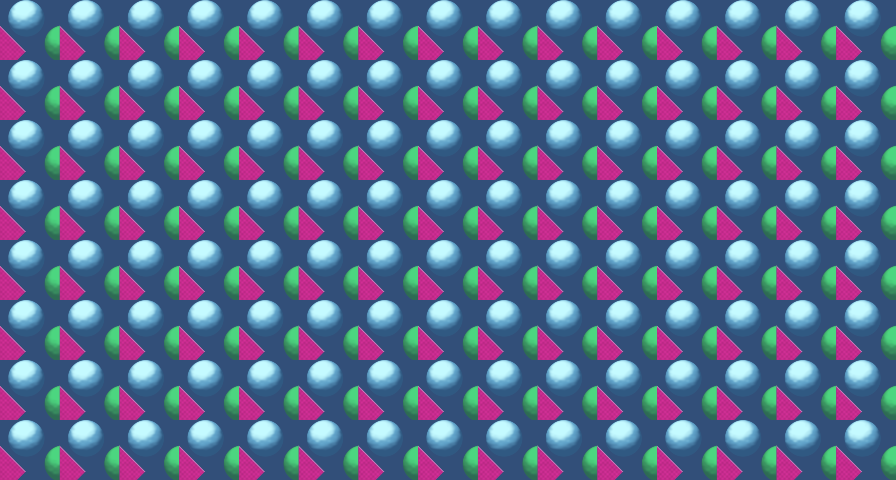
Reproduce this pattern procedurally as a WebGL 1 fragment shader.

```glsl
precision highp float;

uniform vec2 u_resolution;

// Layout, in units of one cell
const vec2 REPEATS = vec2(15.0, 8.0);
const float RADIUS = 0.305;
const vec2 BLUE_CENTER = vec2(0.44, 0.695);
const vec2 GREEN_CENTER = vec2(1.05, 0.272);
const vec2 DIAMOND_CENTER = vec2(0.0, 0.141);
const float DIAMOND_REACH = 0.431;
const float RIM_WIDTH = 0.016;

// Surface
const vec2 GRAIN = vec2(13.0, 19.0);
const float BUMP = 0.22;
const float WEAVE_COUNT = 13.0;
const float WEAVE_DEPTH = 0.06;
const vec3 LIGHT_DIR = vec3(-0.20, 0.58, 0.79);

// Colours
const vec3 BACKGROUND = vec3(0.195, 0.310, 0.475);
const vec3 BLUE_DARK = vec3(0.19, 0.35, 0.51);
const vec3 BLUE_MID = vec3(0.38, 0.64, 0.79);
const vec3 BLUE_LIGHT = vec3(0.77, 0.98, 1.00);
const vec3 GREEN_DARK = vec3(0.18, 0.42, 0.33);
const vec3 GREEN_MID = vec3(0.23, 0.58, 0.38);
const vec3 GREEN_LIGHT = vec3(0.30, 0.84, 0.50);
const vec3 PINK = vec3(0.77, 0.17, 0.55);
const vec3 RIM_COLOR = vec3(0.80, 0.72, 0.88);

float hash(vec2 p) {
  return fract(sin(dot(p, vec2(127.1, 311.7))) * 43758.5453);
}

// Value noise that wraps at every cell border
float wrappedNoise(vec2 cell) {
  vec2 p = cell * GRAIN;
  vec2 i = floor(p);
  vec2 f = fract(p);
  f = f * f * (3.0 - 2.0 * f);
  vec2 a = mod(i, GRAIN);
  vec2 b = mod(i + 1.0, GRAIN);
  return mix(mix(hash(a), hash(vec2(b.x, a.y)), f.x),
             mix(hash(vec2(a.x, b.y)), hash(b), f.x), f.y);
}

// Offset from the nearest repeat of a center
vec2 repeatAround(vec2 cell, vec2 center) {
  return fract(cell - center + 0.5) - 0.5;
}

float coverage(float dist, float pixel) {
  return 1.0 - smoothstep(-0.5 * pixel, 0.5 * pixel, dist);
}

// Diffuse light on a rough ball
float ballLight(vec2 p, vec2 roughness) {
  vec2 q = p / RADIUS;
  vec3 normal = vec3(q, sqrt(max(1.0 - dot(q, q), 0.0)));
  normal = normalize(normal + vec3(roughness * BUMP, 0.0));
  return max(dot(normal, normalize(LIGHT_DIR)), 0.0);
}

vec3 toneRamp(float light, vec3 dark, vec3 middle, vec3 bright) {
  vec3 color = mix(dark, middle, smoothstep(0.15, 0.65, light));
  return mix(color, bright, smoothstep(0.60, 0.92, light));
}

void main() {
  vec2 cell = gl_FragCoord.xy / u_resolution * REPEATS;
  float pixel = REPEATS.y / u_resolution.y;

  // Surface slope from the wrapped grain
  vec2 probe = 0.5 / GRAIN;
  float grain = wrappedNoise(cell);
  vec2 slope = vec2(grain - wrappedNoise(cell + vec2(probe.x, 0.0)),
                    grain - wrappedNoise(cell + vec2(0.0, probe.y)));

  vec3 color = BACKGROUND;

  // Blue ball
  vec2 p = repeatAround(cell, BLUE_CENTER);
  vec3 blue = toneRamp(ballLight(p, slope), BLUE_DARK, BLUE_MID, BLUE_LIGHT);
  color = mix(color, blue, coverage(length(p) - RADIUS, pixel));

  // Green ball, cut at the right and bottom of its cell
  p = repeatAround(cell, GREEN_CENTER);
  vec2 cut = vec2(p.x + GREEN_CENTER.x - 1.0, -p.y - GREEN_CENTER.y);
  float dist = max(length(p) - RADIUS, max(cut.x, cut.y));
  vec3 green = toneRamp(ballLight(p, slope), GREEN_DARK, GREEN_MID, GREEN_LIGHT);
  color = mix(color, green, coverage(dist, pixel));

  // Pink diamond, cut at the left and bottom of its cell
  p = repeatAround(cell, DIAMOND_CENTER);
  float slant = (abs(p.x) + abs(p.y) - DIAMOND_REACH) * 0.7071;
  dist = max(slant, max(-p.x, -p.y - DIAMOND_CENTER.y));
  vec2 weave = sin(cell * WEAVE_COUNT * 6.28319);
  vec3 pink = PINK * (1.0 + WEAVE_DEPTH * (weave.x * weave.y + grain - 0.5));

  // Pale rim along the upper slanted edge
  float rim = smoothstep(-RIM_WIDTH - 0.5 * pixel, -RIM_WIDTH + 0.5 * pixel, slant);
  pink = mix(pink, RIM_COLOR, 0.55 * rim * step(0.0, p.y));
  color = mix(color, pink, coverage(dist, pixel));

  gl_FragColor = vec4(color, 1.0);
}
```
